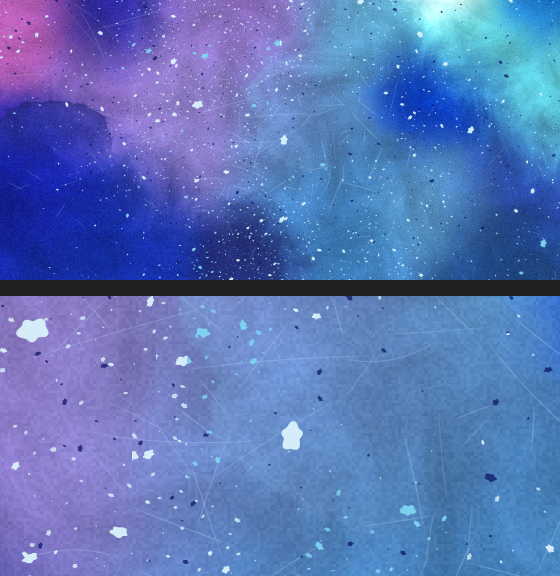
Top: the whole. Bottom: its middle third, enlarged.
This background is drawn by a WebGL 2 fragment shader. Its source:

```glsl
#version 300 es
precision highp float;
// Blue, violet and cyan watercolour washes with paint splatter and fine scratches.
uniform vec2 u_resolution;
out vec4 outColor;

vec2 hash2(vec2 p) {
  vec3 q = fract(p.xyx * vec3(0.1031, 0.1030, 0.0973));
  q += dot(q, q.yzx + 33.33);
  return fract((q.xx + q.yz) * q.zy);
}

// Layered sines, each octave turned and bent by the one before; about -1 to 1.
float clouds(vec2 p) {
  float sum = 0.0, gain = 0.5;
  for (int i = 0; i < 6; i++) {
    p = mat2(0.8, 0.6, -0.6, 0.8) * p * 1.75 + 1.7;
    p += 0.7 * sin(p.yx * 0.9 + float(i));
    sum += gain * sin(p.x) * cos(p.y);
    gain *= 0.64;
  }
  return sum;
}

// Weighted pigment: colour times weight in rgb, weight in a.
vec4 wash(vec2 p, vec2 center, float radius, vec3 color) {
  vec2 d = (p - center) / radius;
  return vec4(color, 1.0) * (exp(-1.5 * dot(d, d)) + 0.00001);
}

// Irregular drops, wider than tall, at most one in each cell of a tilted grid.
float splatter(vec2 p, float cells, float share) {
  vec2 grid = mat2(0.9, 0.44, -0.44, 0.9) * p * cells, id = floor(grid);
  vec2 place = hash2(id + cells), kind = hash2(id + cells + 57.0);
  vec2 q = fract(grid) - 0.25 - 0.5 * place;
  float turn = 0.45 + 2.4 * (place.y - 0.5);
  q = mat2(cos(turn), -sin(turn), sin(turn), cos(turn)) * q * vec2(1.0, 1.0 + 0.9 * place.x);
  float angle = atan(q.y, q.x + 0.00001);
  float radius = (0.045 + 0.155 * kind.y * kind.y)
    * (1.0 + 0.15 * sin(2.0 * angle + 6.3 * place.x) + 0.13 * sin(5.0 * angle + 6.3 * place.y));
  float soft = 0.9 * cells / u_resolution.y;
  return step(kind.x, share) * (1.0 - smoothstep(-soft, soft, length(q) - radius));
}

// Thin, nearly straight strokes, gathered around the middle.
float scratches(vec2 p) {
  float sum = 0.0, pixel = 1.0 / u_resolution.y;
  for (int i = 0; i < 110; i++) {
    vec2 a = hash2(vec2(i, 3)), b = hash2(vec2(i, 19)), c = hash2(vec2(i, 41));
    vec2 q = p - mix(a * vec2(2.0, 1.0), vec2(0.75, 0.3) + b.yx * vec2(0.6, 0.45), step(0.6, c.x));
    float angle = 6.283 * fract(b.x * 7.0);
    q = mat2(cos(angle), -sin(angle), sin(angle), cos(angle)) * q;
    q.y += (c.y - 0.5) * (c.y > 0.9 ? 8.0 : 1.5) * q.x * q.x;
    float halfLength = 0.03 + 0.13 * a.y * a.y;
    float stroke = 1.0 - smoothstep(0.0, 0.0005 + 0.8 * pixel, abs(q.y));
    sum += stroke * (1.0 - smoothstep(0.4, 1.0, abs(q.x) / halfLength)) * (0.12 + 0.22 * c.x);
  }
  return min(sum, 0.5);
}

void main() {
  vec2 p = gl_FragCoord.xy / u_resolution.y;
  p.x *= 2.0 * u_resolution.y / u_resolution.x;
  float mottle = clouds(p * 2.6), fine = clouds(p * 9.0 + 4.0);
  vec2 w = p + 0.06 * vec2(mottle, clouds(p * 2.6 + 8.0)) + 0.022 * fine;

  // Violet side
  vec4 paint = wash(w, vec2(0.04, 0.86), 0.19, vec3(0.68, 0.37, 0.70));
  paint += 1.3 * wash(w, vec2(0.40, 0.92), 0.18, vec3(0.17, 0.17, 0.62));
  paint += wash(w, vec2(0.36, 0.70), 0.20, vec3(0.56, 0.44, 0.77));
  paint += wash(w, vec2(0.68, 0.60), 0.29, vec3(0.53, 0.47, 0.76));
  paint += wash(w, vec2(0.88, 0.92), 0.26, vec3(0.53, 0.43, 0.75));
  // Deep blue side
  paint += 1.2 * wash(w, vec2(0.14, 0.38), 0.26, vec3(0.11, 0.16, 0.67));
  paint += wash(w, vec2(0.36, 0.14), 0.30, vec3(0.10, 0.21, 0.67));
  paint += 1.4 * wash(w, vec2(0.92, 0.10), 0.16, vec3(0.14, 0.17, 0.45));
  // Middle blues
  paint += wash(w, vec2(1.08, 0.54), 0.26, vec3(0.37, 0.56, 0.80));
  paint += wash(w, vec2(1.20, 0.22), 0.28, vec3(0.25, 0.50, 0.75));
  paint += wash(w, vec2(1.53, 0.32), 0.22, vec3(0.37, 0.60, 0.79));
  paint += 1.6 * wash(w, vec2(1.55, 0.63), 0.20, vec3(0.02, 0.18, 0.70));
  // Cyan lights and the right side
  paint += wash(w, vec2(1.30, 0.86), 0.23, vec3(0.36, 0.63, 0.79));
  paint += 1.6 * wash(w, vec2(1.66, 0.86), 0.20, vec3(0.42, 0.85, 0.88));
  paint += 1.6 * wash(w, vec2(1.62, 1.04), 0.11, vec3(0.94, 0.95, 0.96));
  paint += 1.5 * wash(w, vec2(1.97, 0.66), 0.22, vec3(0.40, 0.84, 0.92));
  paint += wash(w, vec2(1.93, 0.96), 0.16, vec3(0.09, 0.41, 0.75));
  paint += 1.2 * wash(w, vec2(1.86, 0.38), 0.21, vec3(0.17, 0.29, 0.67));
  paint += 1.2 * wash(w, vec2(1.80, 0.08), 0.21, vec3(0.14, 0.29, 0.53));
  vec3 color = paint.rgb / paint.a;

  // Dried rims: a dark arch on the left, a pale pool in the middle
  float arch = length((w - vec2(0.17, 0.34)) * vec2(0.9, 1.0)) - 0.29;
  float inArch = (1.0 - smoothstep(-0.006, 0.006, arch)) * smoothstep(0.40, 0.55, p.y);
  color = mix(color, vec3(0.22, 0.25, 0.67), 0.6 * inArch);
  color *= 1.0 - 0.25 * inArch * exp(min(arch, 0.0) * 90.0);
  float pool = length((w - vec2(1.10, 0.60)) * vec2(1.0, 1.05)) - 0.21;
  float inPool = (1.0 - smoothstep(-0.006, 0.006, pool)) * (1.0 - smoothstep(0.95, 1.25, p.x));
  color = mix(color, vec3(0.46, 0.63, 0.84), inPool * (0.15 + 0.28 * exp(min(pool, 0.0) * 30.0)));

  // Stronger tones, pigment mottling and paper grain
  color = mix(vec3(0.33, 0.45, 0.73), color, 1.1);
  color *= 1.0 + 0.13 * mottle + 0.14 * fine;
  color += 0.055 * (hash2(floor(p * 256.0)).x - 0.5);

  // Scratches and drops, densest through the middle
  color = mix(color, vec3(0.68, 0.82, 0.95), scratches(p));
  float across = (p.x - 1.15 + 0.25 * p.y) / 0.45;
  float splash = (0.3 + 0.7 * exp(-across * across)) * (0.85 + 1.2 * mottle);
  float dark = max(splatter(p + 5.3, 26.0, 0.05), splatter(p + 2.7, 48.0, 0.13 - 0.03 * p.x));
  color = mix(color, vec3(0.07, 0.11, 0.42), 0.8 * dark);
  float light = max(splatter(p, 12.0, 0.20 * splash), splatter(p + 1.3, 25.0, 0.42 * splash));
  light = max(light, 0.85 * splatter(p + 3.1, 52.0, 0.48 * splash));
  vec3 drop = mix(vec3(0.86, 0.96, 0.99), vec3(0.50, 0.84, 0.95), step(0.85, hash2(floor(p * 9.0)).y));
  color = mix(color, drop, 0.93 * light);
  outColor = vec4(clamp(color, 0.0, 1.0), 1.0);
}
```
